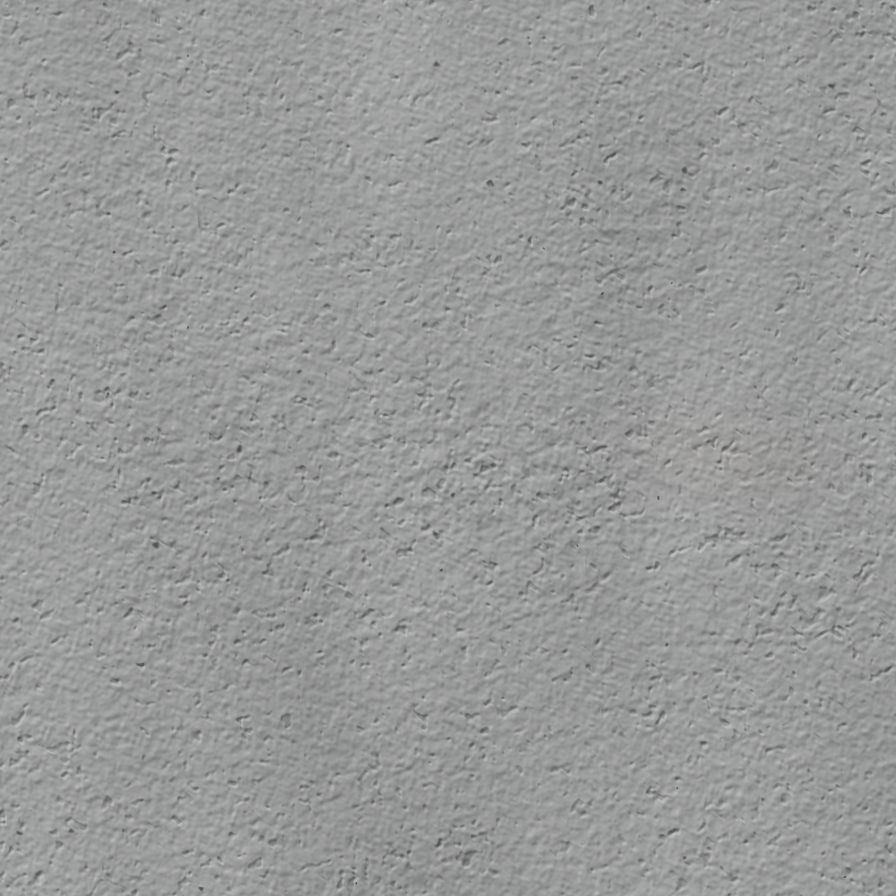
Write a WebGL 1 fragment shader that draws this texture.

```glsl
precision highp float;
// Grey weathered plaster wall: fine raking-lit grain, small pits, rough patches and faint streaks.

uniform vec2 u_resolution;

const vec3 PLASTER = vec3(0.600, 0.602, 0.603);
const vec3 WARM_STAIN = vec3(0.004, 0.000, -0.010);
const vec2 TO_LIGHT = vec2(-0.0016, 0.0030);

float hash(vec2 p) {
  return fract(sin(dot(p, vec2(127.1, 311.7))) * 43758.5453);
}

vec2 rotate(vec2 p, float angle) {
  float c = cos(angle), s = sin(angle);
  return vec2(c * p.x - s * p.y, s * p.x + c * p.y);
}

// Smooth value noise in 0..1
float noise(vec2 p) {
  vec2 cell = floor(p);
  vec2 f = fract(p);
  f = f * f * (3.0 - 2.0 * f);
  float low = mix(hash(cell), hash(cell + vec2(1.0, 0.0)), f.x);
  float high = mix(hash(cell + vec2(0.0, 1.0)), hash(cell + vec2(1.0, 1.0)), f.x);
  return mix(low, high, f.y);
}

// Layered noise, each octave turned to hide the lattice
float fbm(vec2 p) {
  float sum = 0.0;
  float weight = 0.5;
  for (int i = 0; i < 4; i++) {
    sum += weight * noise(p);
    p = rotate(p, 0.9) * 2.03 + 17.3;
    weight *= 0.5;
  }
  return sum / 0.9375;
}

// Bends the plane slightly so that features get irregular outlines
vec2 warp(vec2 p, float cells, float amount) {
  vec2 q = rotate(p, 0.6) * cells;
  return p + amount * (vec2(noise(q), noise(q + 51.7)) - 0.5);
}

// Soft-edged ellipse centred on c, tilted by angle
float patchMask(vec2 p, vec2 c, vec2 radius, float angle) {
  vec2 d = rotate(p - c, -angle) / radius;
  return exp(-dot(d, d));
}

// Where the surface is coarse, 0..1
float roughness(vec2 p) {
  float scattered = smoothstep(0.46, 0.75, fbm(p * 6.0 + 31.0));
  float worn = patchMask(p, vec2(0.62, 0.47), vec2(0.15, 0.10), 0.35);
  return clamp(0.45 * scattered + 1.5 * worn * fbm(p * 14.0), 0.0, 1.0);
}

// Small ragged hollows, slightly wider than tall
float pits(vec2 p, float rough) {
  float hollow = noise(rotate(p, -0.35) * vec2(98.0, 126.0) + 5.0);
  float ragged = noise(rotate(p, 0.8) * 210.0 + 33.0);
  float cluster = 0.16 * (noise(p * 25.0 + 9.0) - 0.5);
  return smoothstep(0.66, 0.92, 0.62 * hollow + 0.38 * ragged + cluster + 0.06 * rough);
}

float surfaceHeight(vec2 p, float rough) {
  vec2 q = warp(p, 60.0, 0.005);
  float lumps = noise(rotate(q, 0.5) * vec2(50.0, 64.0));
  float grain = noise(rotate(q, 0.7) * vec2(100.0, 124.0) + 40.0);
  float grit = noise(rotate(q, 1.2) * 180.0 + 80.0);
  float sand = noise(rotate(p, 0.3) * 256.0 + 120.0);
  float relief = (0.12 + 0.75 * rough) * lumps + 0.38 * grain + 0.38 * grit + 0.21 * sand;
  return relief - 0.42 * pits(q, rough);
}

// Sparse pinholes, one candidate per grid cell
float pinholes(vec2 p, float cells, float chance) {
  vec2 home = floor(p * cells);
  float cover = 0.0;
  for (int y = -1; y <= 1; y++) {
    for (int x = -1; x <= 1; x++) {
      vec2 cell = home + vec2(float(x), float(y));
      vec2 centre = (cell + vec2(hash(cell + 3.1), hash(cell + 7.7))) / cells;
      float radius = mix(0.0012, 0.0036, hash(cell + 12.9));
      float present = step(hash(cell + 21.3), chance);
      float dist = length((p - centre) * vec2(0.9, 1.0));
      cover = max(cover, present * (1.0 - smoothstep(0.2 * radius, 1.4 * radius, dist)));
    }
  }
  return cover;
}

// Broad clouds and vertical weather streaks, around zero
float weathering(vec2 p) {
  float streaks = fbm(p * vec2(9.0, 1.8) + 60.0) - 0.5;
  float clouds = fbm(p * 4.0 + 90.0) - 0.5;
  return 0.072 * streaks + 0.048 * clouds;
}

void main() {
  vec2 p = gl_FragCoord.xy / u_resolution.y;
  float rough = roughness(p);

  // Slopes facing the light brighten, those facing away fall into deeper shade
  float slope = surfaceHeight(p, rough) - surfaceHeight(p + TO_LIGHT, rough);
  float shade = slope * mix(0.27, 0.33, rough);
  shade = clamp(shade * (shade < 0.0 ? 1.15 : 0.95), -0.20, 0.11);

  float tone = weathering(p) + shade - 0.06 * pits(warp(p, 60.0, 0.005), rough);
  float stain = patchMask(p, vec2(0.81, 0.49), vec2(0.10, 0.04), -0.15);
  vec3 colour = PLASTER + tone + stain * (WARM_STAIN - 0.012);

  float holes = pinholes(warp(p, 170.0, 0.004), 20.0, 0.08);
  colour *= 1.0 - 0.45 * holes;

  gl_FragColor = vec4(colour, 1.0);
}
```
